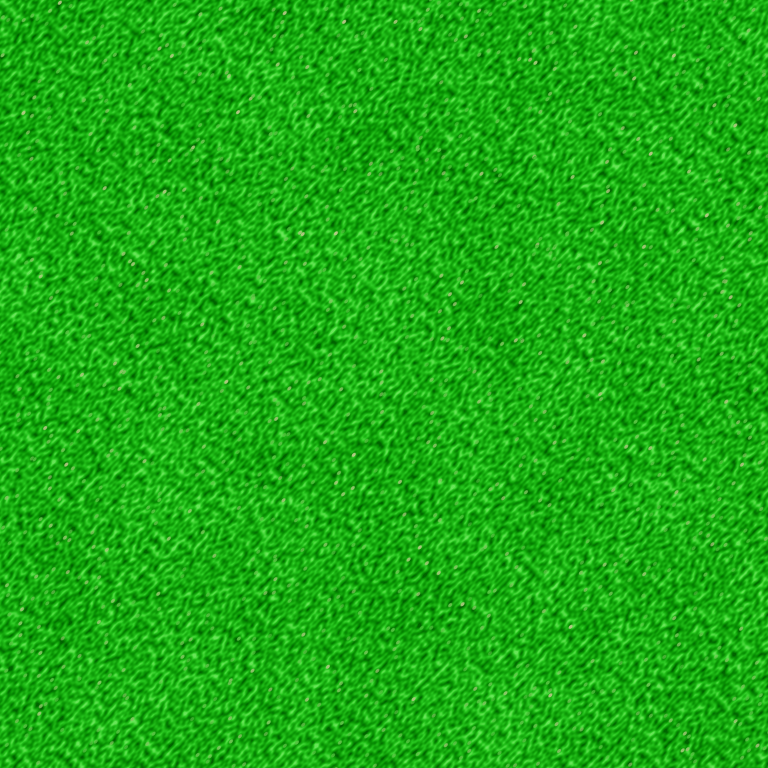
Reproduce this texture procedurally as a Shadertoy shader.

```glsl
// Fine green granular turf: tiny slanted grains with scattered pale specks.

const float GRAIN_ANGLE  = 0.80;               // slant of the grains, radians
const vec2  GRAIN_FREQ   = vec2(112.0, 205.0); // along and across a grain
const vec2  CLUMP_FREQ   = vec2(68.0, 104.0);
const float CLUMP_WEIGHT = 0.45;
const float MOTTLE_FREQ  = 7.0;
const float MOTTLE_GAIN  = 0.65;
const float CONTRAST     = 4.6;                // noise to tone steps
const float MEAN_TONE    = 2.95;

const float SPECK_FREQ   = 110.0;
const float SPECK_CHANCE = 0.10;
const vec2  SPECK_RADIUS = vec2(0.36, 0.23);   // in speck cells
const vec3  SPECK_GREEN  = vec3(0.34, 0.77, 0.26);
const vec3  SPECK_STRAW  = vec3(0.76, 0.80, 0.56);

// Tones from deepest shadow to brightest tip
const int TONE_COUNT = 7;
const vec3 TONES[TONE_COUNT] = vec3[TONE_COUNT](
    vec3(0.00, 0.39, 0.00),
    vec3(0.02, 0.50, 0.01),
    vec3(0.04, 0.59, 0.02),
    vec3(0.09, 0.67, 0.06),
    vec3(0.14, 0.76, 0.11),
    vec3(0.27, 0.84, 0.22),
    vec3(0.40, 0.90, 0.34));

mat2 rotation(float angle) {
    float c = cos(angle), s = sin(angle);
    return mat2(c, -s, s, c);
}

// Three random values in 0..1 for a lattice cell
vec3 hash3(vec2 cell) {
    vec3 p = fract(cell.xyx * vec3(0.1031, 0.1030, 0.0973));
    p += dot(p, p.yxz + 33.33);
    return fract((p.xxy + p.yzz) * p.zyx);
}

float cornerSlope(vec2 cell, vec2 offset) {
    float angle = 6.28319 * hash3(cell).x;
    return dot(vec2(cos(angle), sin(angle)), offset);
}

float gradientNoise(vec2 p) {
    vec2 cell = floor(p), f = fract(p);
    vec2 w = f * f * f * (f * (f * 6.0 - 15.0) + 10.0);
    vec2 e = vec2(1.0, 0.0);
    float low  = mix(cornerSlope(cell, f),        cornerSlope(cell + e.xy, f - e.xy), w.x);
    float high = mix(cornerSlope(cell + e.yx, f - e.yx), cornerSlope(cell + e.xx, f - e.xx), w.x);
    return mix(low, high, w.y);
}

vec3 toneColour(float tone) {
    float t = clamp(tone, 0.0, float(TONE_COUNT) - 1.001);
    int i = int(t);
    return mix(TONES[i], TONES[i + 1], fract(t));
}

// Colour in rgb, coverage in alpha
vec4 specks(vec2 p) {
    vec2 home = floor(p);
    vec4 result = vec4(SPECK_GREEN, 0.0);
    for (int y = -1; y <= 1; y++)
    for (int x = -1; x <= 1; x++) {
        vec2 cell = home + vec2(x, y);
        vec3 place = hash3(cell + 71.0);
        vec3 look = hash3(cell + 233.0);
        vec2 offset = (p - cell - place.xy) / SPECK_RADIUS;
        float cover = 1.0 - smoothstep(0.55, 1.35, length(offset));
        cover *= step(place.z, SPECK_CHANCE) * mix(0.55, 0.95, look.y);
        if (cover > result.a)
            result = vec4(mix(SPECK_GREEN, SPECK_STRAW, pow(look.x, 3.0)), cover);
    }
    return result;
}

void mainImage(out vec4 fragColor, in vec2 fragCoord) {
    vec2 uv = fragCoord / iResolution.y;
    vec2 along = rotation(-GRAIN_ANGLE) * uv;
    along = vec2(dot(uv, vec2(cos(GRAIN_ANGLE), sin(GRAIN_ANGLE))),
                 dot(uv, vec2(-sin(GRAIN_ANGLE), cos(GRAIN_ANGLE)))) + 3.0;

    // Grains, loose clumps and a faint broad mottling
    float grain  = gradientNoise(along * GRAIN_FREQ);
    float clump  = gradientNoise(rotation(0.25) * along * CLUMP_FREQ + 19.0);
    float mottle = gradientNoise(uv * MOTTLE_FREQ + 41.0)
                 + 0.6 * gradientNoise(uv * MOTTLE_FREQ * 2.7 + 87.0);
    float tone = MEAN_TONE + CONTRAST * (grain + CLUMP_WEIGHT * clump) + MOTTLE_GAIN * mottle;

    // Pale specks lie among the grains
    vec3 colour = toneColour(tone);
    vec4 speck = specks(along * SPECK_FREQ);
    colour = mix(colour, speck.rgb, speck.a);

    fragColor = vec4(colour, 1.0);
}
```
